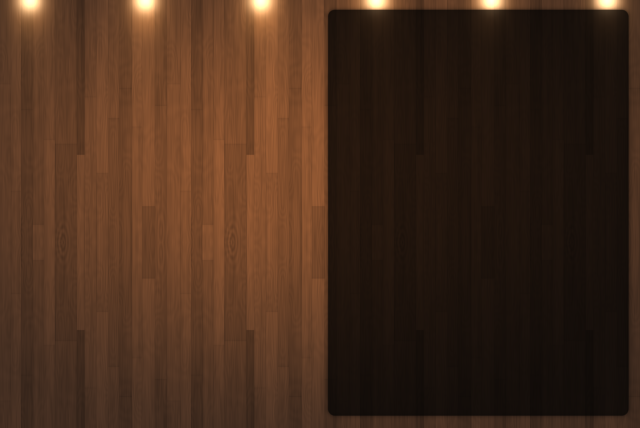
Give the GLSL for this background, as a WebGL 2 fragment shader.

```glsl
#version 300 es
precision highp float;
// Wooden plank wall lit by a row of ceiling spots, with a dark translucent panel.
// Planks tile sideways and fold about a horizontal axis; grain is stretched noise,
// and the panel is a rounded box that dims the wall behind it.
uniform vec2 u_resolution;
out vec4 fragColor;

const int PLANKS = 14;
const float TILE_WIDTH = 0.3975;
const float TILE_START = 0.049;
const float FOLD_HEIGHT = 0.4336;
const float LIGHT_SPACING = 0.2705;
const float LIGHT_START = 0.07;
const vec3 WARM_WOOD = vec3(0.53, 0.32, 0.185);
const vec3 COOL_WOOD = vec3(0.265, 0.18, 0.13);

// Per plank: left edge in the tile, end joint height, tone beyond and within it
const float EDGES[PLANKS] = float[](0.0, 0.07, 0.135, 0.2, 0.33, 0.375, 0.445,
    0.515, 0.58, 0.655, 0.715, 0.79, 0.86, 0.94);
const float JOINTS[PLANKS] = float[](0.31, 0.042, 0.24, 0.23, 0.205, 0.34, 0.162,
    0.29, 0.36, 0.27, 0.084, 0.32, 0.37, 0.12);
const float OUTER[PLANKS] = float[](0.86, 0.98, 1.01, 0.94, 0.79, 0.99, 1.08,
    1.0, 0.91, 1.06, 1.05, 0.89, 0.97, 1.04);
const float INNER[PLANKS] = float[](0.87, 1.05, 1.06, 0.88, 1.06, 1.0, 1.01,
    0.94, 0.9, 1.02, 0.92, 0.93, 1.02, 1.0);

float hash(vec2 p) {
    vec3 q = fract(vec3(p.xyx) * 0.1031);
    q += dot(q, q.yzx + 33.33);
    return fract((q.x + q.y) * q.z);
}

float noise(vec2 p) {
    vec2 cell = floor(p), f = fract(p);
    f = f * f * (3.0 - 2.0 * f);
    return mix(mix(hash(cell), hash(cell + vec2(1, 0)), f.x),
               mix(hash(cell + vec2(0, 1)), hash(cell + vec2(1, 1)), f.x), f.y);
}

float roundedBox(vec2 p, vec2 halfSize, float radius) {
    vec2 d = abs(p) - halfSize + radius;
    return length(max(d, 0.0)) + min(max(d.x, d.y), 0.0) - radius;
}

float bell(vec2 p, vec2 size) {
    p /= size;
    return exp(-dot(p, p));
}

// x: plank tone with dark joints, y: plank index
vec2 plankTone(vec2 t, float soft) {
    vec2 result = vec2(1.0, 0.0);
    float seam = 0.0;
    for (int i = 0; i < PLANKS; i++) {
        float offset = t.x - EDGES[i] * TILE_WIDTH;
        float beyond = smoothstep(-soft, soft, t.y - JOINTS[i]);
        float tone = mix(INNER[i], OUTER[i], beyond);
        tone -= 0.06 * exp(-abs(t.y - JOINTS[i]) / 0.0016);
        float cover = i == 0 ? 1.0 : smoothstep(-soft, soft, offset);
        result.x = mix(result.x, tone, cover);
        if (offset >= 0.0) result.y = float(i);
        seam = max(seam, exp(-abs(offset) / 0.0016));
    }
    result.x -= 0.08 * seam;
    return result;
}

// Rings of a long knot that fade away from its heart
float knot(vec2 p, vec2 size, float warp) {
    float r = length(p / size) + warp;
    return sin(r * 9.0) * exp(-r * r * 0.3) - 0.9 * exp(-r * r * 6.0);
}

float woodGrain(vec2 t, float plank) {
    vec2 shift = vec2(plank * 17.3, plank * 7.1);
    float fine = noise(t * vec2(520.0, 26.0) + shift) - 0.5;
    float broad = noise(t * vec2(130.0, 9.0) + shift) - 0.5;
    float warp = noise(t * vec2(55.0, 14.0) + shift);
    float figure = sin(warp * 26.0 + t.y * 40.0);
    float grain = 0.08 * fine + 0.10 * broad + 0.022 * figure;
    float bend = 0.35 * (warp - 0.5);
    if (plank == 3.0) grain += 0.075 * knot(t - vec2(0.099, 0.0), vec2(0.010, 0.033), bend);
    if (plank == 11.0) grain += 0.05 * knot(t - vec2(0.328, 0.025), vec2(0.009, 0.045), bend);
    return grain;
}

vec3 spotLight(vec2 p) {
    float nearest = round((p.x - LIGHT_START) / LIGHT_SPACING);
    vec2 q = vec2(p.x - LIGHT_START - nearest * LIGHT_SPACING, 1.0 - p.y);
    return vec3(0.85, 0.8, 0.66) * bell(q, vec2(0.026, 0.028))
         + vec3(0.34, 0.23, 0.12) * bell(q, vec2(0.043, 0.07))
         + vec3(0.07, 0.045, 0.02) * bell(q, vec2(0.075, 0.2));
}

void main() {
    vec2 p = gl_FragCoord.xy / u_resolution * vec2(1.5, 1.0);
    float soft = 0.8 / u_resolution.y;

    // Wood surface
    vec2 t = vec2(fract((p.x - TILE_START) / TILE_WIDTH) * TILE_WIDTH, abs(p.y - FOLD_HEIGHT));
    vec2 plank = plankTone(t, soft);
    float reach = length((p - vec2(0.72, 0.62)) / vec2(1.0, 0.65));
    vec3 color = mix(WARM_WOOD, COOL_WOOD, smoothstep(0.1, 1.1, reach));
    color *= plank.x + woodGrain(t, plank.y);
    color += spotLight(p);

    // Panel with a thin shadow around it
    float d = roundedBox(p - vec2(1.121, 0.503), vec2(0.352, 0.474), 0.016);
    color *= 1.0 - 0.35 * exp(-max(d, 0.0) / 0.004);
    vec3 dimmed = color * 0.41 + vec3(0.006, 0.005, 0.004);
    dimmed *= 1.0 - 0.12 * exp(min(d, 0.0) / 0.006);
    color = mix(color, dimmed, smoothstep(soft, -soft, d));
    fragColor = vec4(min(color, 1.0), 1.0);
}
```
